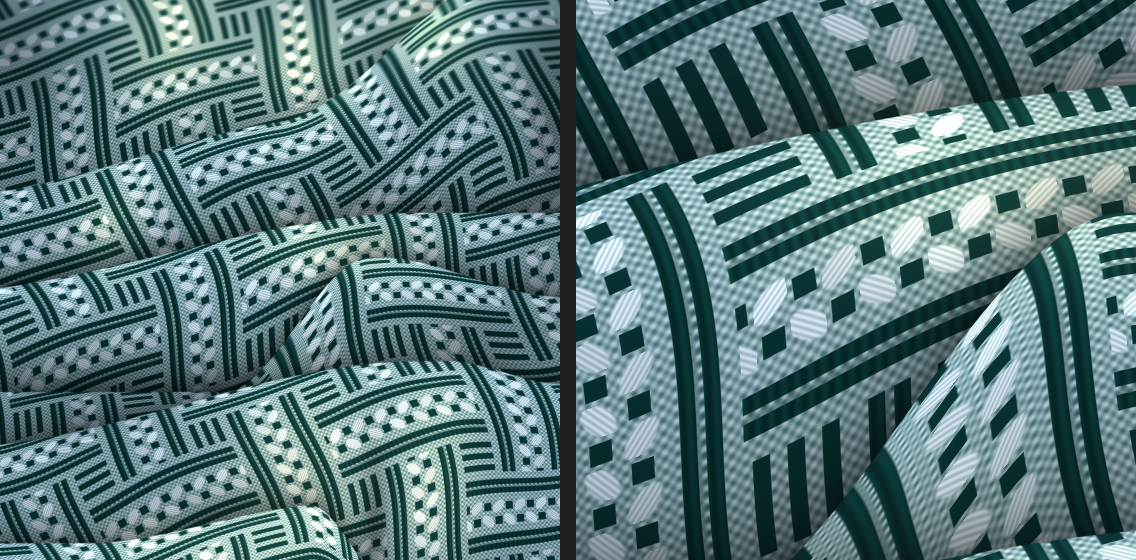
Left, the full canvas; right, a detail of the centre.
This texture is drawn by a WebGL 2 fragment shader. Its source:

```glsl
#version 300 es
precision highp float;
uniform vec2 u_resolution;
out vec4 fragColor;

const float PITCH = 0.208;   // spacing of crossing strips, in canvas units
const float HALF = 0.33;     // half strip width, in pitches
const float CREST = 0.035;   // depth over which cloth rolls off a ridge
const int LAYERS = 6;
const vec3 DARK = vec3(0.03, 0.20, 0.19);
const vec3 GROUND = vec3(0.19, 0.36, 0.38);
const vec3 THREAD = vec3(0.77, 0.86, 0.85);
const vec3 TUFT = vec3(0.88, 0.93, 0.94);

float hash(vec2 p) { return fract(sin(dot(p, vec2(127.1, 311.7))) * 43758.5); }

float band(float x, float center, float halfWidth, float soft) {
  return 1.0 - smoothstep(halfWidth - soft, halfWidth + soft, abs(x - center));
}

float glow(vec2 p, vec2 center, vec2 radius) {
  vec2 d = (p - center) / radius;
  return exp(-dot(d, d));
}

vec2 rotate(vec2 p, float a) {
  return vec2(cos(a) * p.x + sin(a) * p.y, cos(a) * p.y - sin(a) * p.x);
}

// Height of each fold's crest, from the back to the front
float ridge(int i, float x) {
  if (i == 0) return 1.3 + 0.25 * x;
  if (i == 1) return 0.65 + 0.14 * smoothstep(-0.1, 0.6, x) + 0.25 * smoothstep(0.5, 0.9, x);
  if (i == 2) return 0.475 + 0.145 * smoothstep(-0.15, 0.75, x);
  if (i == 3) return 0.30 + 0.24 * smoothstep(0.40, 0.66, x) - 0.07 * smoothstep(0.68, 1.0, x);
  if (i == 4) return 0.20 + 0.155 * smoothstep(-0.1, 0.75, x) - 0.04 * smoothstep(0.8, 1.0, x);
  return 0.03 + 0.07 * smoothstep(0.15, 0.6, x) - 0.17 * smoothstep(0.55, 0.72, x);
}

// Centre of one upright strip on each fold
vec2 anchor(int i) {
  vec2 a[LAYERS] = vec2[LAYERS](vec2(0.53, 0.91), vec2(0.267, 0.635), vec2(0.358, 0.43),
                                vec2(0.573, 0.41), vec2(0.515, 0.175), vec2(0.15, 0.0));
  return a[i];
}

// Canvas position to flat cloth, gathered towards the crest
vec2 unfold(int i, vec2 p) {
  float h = ridge(i, p.x);
  float d = max(h - p.y, 0.0);
  float v = 0.3 * h - d - 1.2 * CREST * (1.0 - exp(-d / CREST));
  v += 0.5 * pow(max(p.y - 0.6, 0.0), 2.0) + 0.010 * sin(11.0 * p.x + 9.0 * p.y);
  float u = p.x + 0.016 * sin(13.0 * p.y - 5.0 * p.x);
  return rotate(vec2(u, v), 0.25) / PITCH;
}

// Two staggered columns of dark squares and slanted pale stitches
vec3 stitches(vec3 color, float along, float across, float soft) {
  vec2 cell = vec2(floor(along / 0.1), step(0.0, across));
  vec2 c = vec2(along - (cell.x + 0.5) * 0.1, abs(across) - 0.060);
  float square = band(c.x, 0.0, 0.033, soft) * band(c.y, 0.0, 0.033, soft);
  vec2 r = rotate(c, 0.7);
  float leaf = band(length(r / vec2(0.074, 0.042)), 0.0, 0.9, 0.1 + soft * 12.0);
  float strands = 0.94 + 0.10 * sin(r.y * 380.0) * smoothstep(0.02, 0.006, soft);
  vec3 pale = TUFT * strands * (0.96 + 0.14 * hash(cell));
  return mod(cell.x + cell.y, 2.0) < 0.5 ? mix(color, DARK, square) : mix(color, pale, leaf);
}

// Over-and-under strips with barred squares in the gaps
vec3 weave(vec2 q, float soft) {
  float fine = smoothstep(0.026, 0.009, soft);
  vec2 mesh = sin(q * 6.2832 * 26.0);
  vec3 color = mix(GROUND, THREAD, 0.66 + fine * (0.36 * mesh.x * mesh.y + 0.08 * mesh.y));

  vec2 corner = floor(q);
  vec2 g = q - corner - 0.5;
  if (mod(corner.x + corner.y, 2.0) > 0.5) g = g.yx;
  vec2 id = floor(q + 0.5);
  vec2 f = q - id;
  if (mod(id.x + id.y, 2.0) > 0.5) { f = f.yx; q = q.yx; }

  bool own = abs(f.y) < HALF;
  if (!own && abs(f.x) > HALF) {
    float bars = band(fract(g.x / 0.1 + 0.5), 0.5, 0.25, soft / 0.1);
    bars *= band(g.x, 0.0, 0.145, soft) * band(g.y, 0.0, 0.14, soft);
    return mix(color, DARK, bars);
  }
  float across = own ? f.y : f.x;
  float along = own ? q.x : q.y;
  float inside = own ? 1.0 : smoothstep(0.0, 2.0 * soft, abs(f.y) - HALF - 0.02);
  float a = abs(across);
  float dash = 0.80 + 0.15 * fine * sin(along * 163.0);
  float rail = band(a, 0.232, 0.061, soft) * (1.0 - dash * band(a, 0.232, 0.013, soft));
  vec3 motif = mix(color, DARK * (1.0 + 0.2 * fine * mesh.x), rail);
  if (a < 0.14) motif = stitches(motif, along, across, soft);
  return mix(color, motif, inside);
}

void main() {
  vec2 p = gl_FragCoord.xy / u_resolution;
  float pixel = 1.0 / min(u_resolution.x, u_resolution.y);
  float blur = 0.018 * smoothstep(0.72, 1.0, p.y);
  vec3 color = vec3(0.0);

  // Folds from back to front, each shading the cloth behind it
  for (int i = 0; i < LAYERS; i++) {
    float d = ridge(i, p.x) - p.y;
    float roll = exp(-max(d, 0.0) / CREST);
    float soft = 0.8 * pixel / PITCH * (1.0 + 0.9 * roll) + blur;
    vec2 q = unfold(i, p) - unfold(i, anchor(i)) + vec2(1.0, 0.0);
    float light = 0.90 + 0.22 * exp(-max(d, 0.0) / 0.07) - 0.12 * exp(-max(d, 0.0) / 0.006);
    vec3 cloth = weave(q, soft) * light;
    float shadow = i == 1 ? 0.22 : 0.48;
    color *= 1.0 - shadow * exp(-max(-d, 0.0) / 0.04);
    color = mix(color, cloth, smoothstep(-pixel, pixel, d));
  }

  // Warm patches of sun over cool shade
  float sun = glow(p, vec2(0.31, 0.95), vec2(0.10, 0.15)) + glow(p, vec2(0.54, 0.89), vec2(0.10, 0.12))
            + glow(p, vec2(0.77, 0.95), vec2(0.08, 0.08)) + 0.7 * glow(p, vec2(0.20, 0.60), vec2(0.06, 0.08))
            + 0.8 * glow(p, vec2(0.60, 0.56), vec2(0.16, 0.06)) + 0.8 * glow(p, vec2(0.55, 0.15), vec2(0.14, 0.18))
            + 0.7 * glow(p, vec2(0.78, 0.15), vec2(0.08, 0.20)) + 0.6 * glow(p, vec2(0.35, 0.02), vec2(0.20, 0.06));
  float shade = glow(p, vec2(0.67, 0.06), vec2(0.025, 0.12)) + 0.7 * glow(p, vec2(0.02, 0.88), vec2(0.12, 0.2))
              + 0.9 * glow(p, vec2(1.0, 0.80), vec2(0.08, 0.28)) + 0.5 * glow(p, vec2(0.10, 0.28), vec2(0.25, 0.12))
              + 0.5 * glow(p, vec2(0.90, 0.42), vec2(0.15, 0.06));
  color *= mix(vec3(0.91, 0.96, 1.02), vec3(1.26, 1.22, 1.10), min(sun, 1.0));
  color = color * (1.0 - 0.4 * shade) + 0.06 * min(sun, 1.0);
  fragColor = vec4(clamp(color, 0.0, 1.0), 1.0);
}
```
